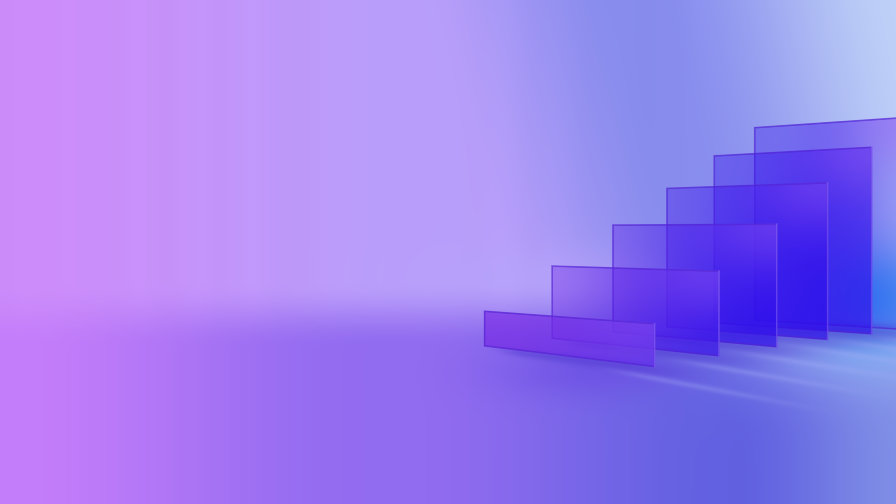
Write a Shadertoy shader that draws this background.

```glsl
// Rising row of translucent violet glass panes on a soft pink-to-blue studio floor.
#define PANES 6
#define HORIZON 0.375
#define HORIZON_BLUR 0.065
#define TINT_LEFT 0.36
#define TINT_RIGHT 0.64
#define EDGE_WIDTH 0.0022
#define SHADOW_STRENGTH 0.42
#define STREAK_STRENGTH 0.010

float hash(float n) {
    n = fract(n * 0.1031);
    n *= n + 33.33;
    return fract(n * (n + n));
}

float noise(float x) {
    float cell = floor(x);
    return mix(hash(cell), hash(cell + 1.0), smoothstep(0.0, 1.0, x - cell));
}

// Soft elliptical falloff around a centre
float glow(vec2 uv, vec2 centre, vec2 radius) {
    vec2 d = (uv - centre) / radius;
    return exp(-dot(d, d));
}

// Quadratic progression along the row of panes
float series(float i, float start, float stepSize, float bend) {
    return start + i * (stepSize + i * bend);
}

vec3 wallColor(vec2 uv) {
    vec3 c = mix(vec3(0.80, 0.55, 0.98), vec3(0.72, 0.62, 0.98), smoothstep(0.0, 0.5, uv.x));
    float slant = uv.x + 0.15 * (uv.y - 0.75);
    c = mix(c, vec3(0.53, 0.55, 0.93), smoothstep(0.50, 0.74, slant));
    c = mix(c, vec3(0.75, 0.82, 0.97), smoothstep(0.74, 1.03, uv.x + 0.12 * (uv.y - 0.9)));
    c = mix(c, vec3(0.71, 0.64, 0.98), 0.7 * glow(uv, vec2(0.60, 0.45), vec2(0.12, 0.06)));
    return c + STREAK_STRENGTH * (noise(uv.x * 32.0) - 0.5);
}

vec3 floorColor(vec2 uv) {
    vec3 c = mix(vec3(0.77, 0.49, 0.98), vec3(0.57, 0.42, 0.94), smoothstep(0.0, 0.42, uv.x));
    c = mix(c, vec3(0.38, 0.38, 0.88), smoothstep(0.45, 0.83, uv.x));
    c = mix(c, vec3(0.50, 0.56, 0.90), smoothstep(0.82, 1.02, uv.x));
    return mix(c, vec3(0.62, 0.69, 0.95), 0.8 * glow(uv, vec2(1.0, 0.31), vec2(0.17, 0.09)));
}

// Lays one pane and its floor shadow over the colour behind it
vec3 addPane(vec3 c, vec2 uv, float i, float aspect, float pixel) {
    float left = series(i, 0.540, 0.0792, -0.00378);
    float width = 0.1914 - 0.0035 * i;
    float t = (uv.x - left) / width;
    float top = mix(series(i, 0.384, 0.0938, -0.0042), series(i, 0.359, 0.110, -0.0056), t);
    float bottom = mix(series(i, 0.3125, 0.0162, -0.0012), series(i, 0.271, 0.0231, -0.0017), t);
    vec3 deep = mix(vec3(0.45, 0.13, 0.89), vec3(0.18, 0.05, 0.92), smoothstep(0.56, 0.84, uv.x));

    // Shadow fanning out along the base, with a pale streak below it
    float reach = smoothstep(0.0, 0.25, t) * (1.0 - smoothstep(0.75, 1.5, t));
    float spread = 0.006 + 0.010 * clamp(t, 0.0, 1.5);
    float below = (uv.y - bottom + 0.004) / spread;
    c = mix(c, vec3(0.29, 0.19, 0.80), SHADOW_STRENGTH * reach * exp(-below * below));
    float ray = (uv.y - bottom + 0.022 * t) / 0.006;
    float rayReach = smoothstep(0.6, 1.0, t) * (1.0 - smoothstep(1.2, 2.2, t));
    c = mix(c, vec3(0.66, 0.69, 0.97), 0.28 * rayReach * exp(-ray * ray));

    // Signed distance inside the slanted pane, in canvas heights
    float right = (left + width - uv.x) * aspect;
    float inside = min(min((uv.x - left) * aspect, right), min(uv.y - bottom, top - uv.y));
    float cover = smoothstep(-pixel, pixel, inside);

    // Glass tint: denser to the right, fainter on the rear pane, fuller in front
    float density = mix(TINT_LEFT, TINT_RIGHT, smoothstep(0.0, 0.75, t));
    density *= i > 4.5 ? mix(0.9, 0.4, smoothstep(0.3, 1.0, t)) : 1.0;
    density = i < 0.5 ? 0.62 : density;
    vec3 glass = mix(c, deep, density);
    float sheen = glow(vec2(t, uv.y), vec2(1.0, top), vec2(0.5, 0.10));
    glass = mix(glass, vec3(0.60, 0.38, 0.95), 0.45 * sheen);

    // Thin dark rim, with a light catch on the right side
    float rim = 1.0 - smoothstep(EDGE_WIDTH, EDGE_WIDTH + 1.5 * pixel, inside);
    float lit = 1.0 - smoothstep(EDGE_WIDTH, EDGE_WIDTH + 1.5 * pixel, right);
    vec3 rimColor = mix(vec3(0.32, 0.14, 0.82), vec3(0.60, 0.48, 0.98), 0.65 * lit);
    glass = mix(glass, rimColor, 0.6 * rim);
    return mix(c, glass, cover);
}

void mainImage(out vec4 fragColor, in vec2 fragCoord) {
    vec2 uv = fragCoord / iResolution.xy;
    float aspect = iResolution.x / iResolution.y;
    float pixel = 0.7 / iResolution.y;

    // Wall melting into floor
    float wall = smoothstep(HORIZON - HORIZON_BLUR, HORIZON + HORIZON_BLUR, uv.y);
    vec3 c = mix(floorColor(uv), wallColor(uv), wall);

    // Reflected violet below the front pane, cyan light behind the rear ones
    c = mix(c, vec3(0.41, 0.27, 0.89), 0.5 * glow(uv, vec2(0.66, 0.26), vec2(0.10, 0.05)));
    c = mix(c, vec3(0.20, 0.64, 0.95), 0.9 * glow(uv, vec2(0.975, 0.41), vec2(0.075, 0.10)));

    // Panes from back to front
    for (int k = PANES - 1; k >= 0; k--) {
        c = addPane(c, uv, float(k), aspect, pixel);
    }
    fragColor = vec4(clamp(c, 0.0, 1.0), 1.0);
}
```
